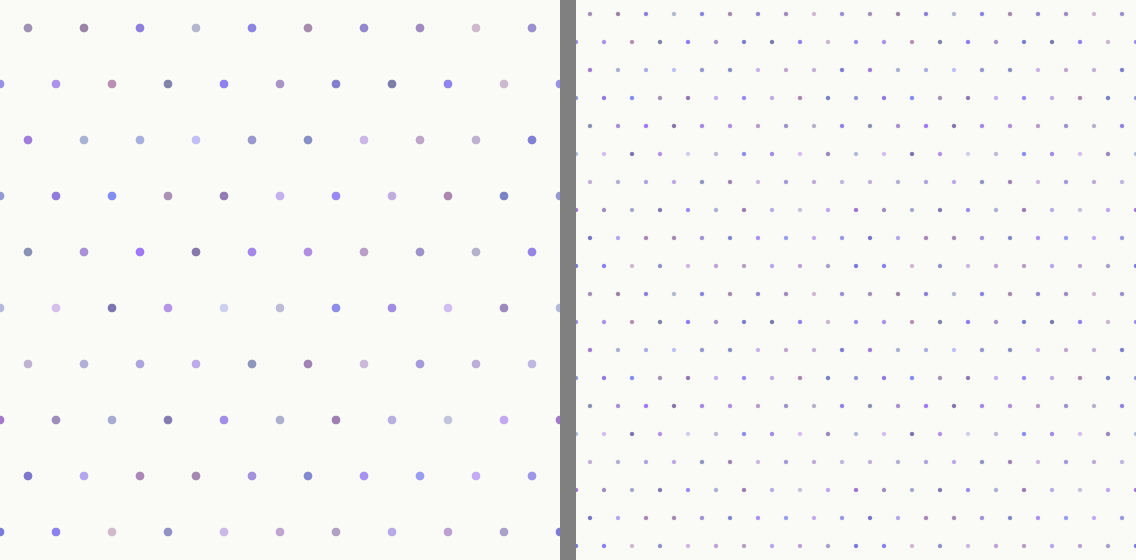
Left: one tile. Right: repeated 2 by 2.
This pattern is drawn by a WebGL 2 fragment shader. Its source:

```glsl
#version 300 es
precision highp float;

uniform vec2 u_resolution;
out vec4 fragColor;

const float REPEATS = 10.0;

// Three independent random values per cell
vec3 hash3(vec2 cell) {
    uvec3 v = uvec3(uint(cell.x), uint(cell.y), 7u) * 1664525u + 1013904223u;
    v.x += v.y * v.z;
    v.y += v.z * v.x;
    v.z += v.x * v.y;
    v ^= v >> 16u;
    v.x += v.y * v.z;
    v.y += v.z * v.x;
    v.z += v.x * v.y;
    return vec3(v >> 8u) / 16777216.0;
}

// Muted blue to violet ink
vec3 dotColor(vec3 rnd) {
    return mix(vec3(0.45, 0.45, 0.62), vec3(0.66, 0.52, 0.97), rnd);
}

void main() {
    vec2 p = gl_FragCoord.xy / u_resolution * REPEATS;
    float pixel = REPEATS / min(u_resolution.x, u_resolution.y);

    // Staggered grid: even rows are centred on the cell edges
    float row = floor(p.y);
    p.x += 0.5 * (1.0 - mod(row, 2.0));
    vec2 cell = mod(floor(p), REPEATS);
    vec2 local = fract(p) - 0.5;

    // Round dot with its own tint and strength
    float coverage = 1.0 - smoothstep(-0.5, 0.5, (length(local) - 0.078) / pixel);
    vec3 ink = dotColor(hash3(cell));
    float opacity = mix(0.35, 1.0, sqrt(hash3(cell + 31.0).x));

    vec3 paper = vec3(0.98, 0.98, 0.965);
    fragColor = vec4(mix(paper, ink, coverage * opacity), 1.0);
}
```
